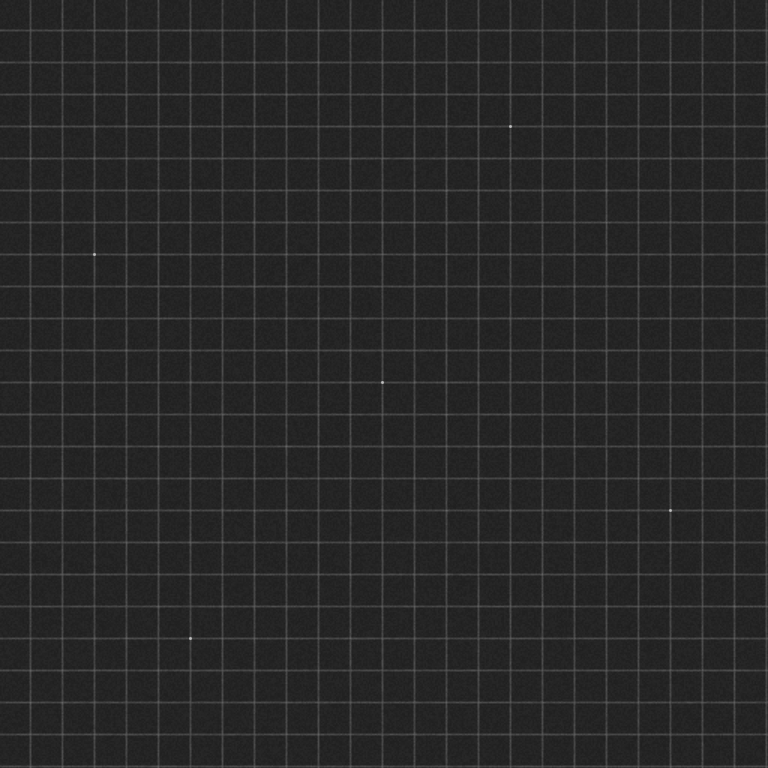
Reproduce this pattern procedurally as a WebGL 1 fragment shader.

```glsl
precision highp float;
// Charcoal graph paper: 24 by 24 square cells ruled with thin grey lines.
// Lines add up softly where they cross, a wrapped value noise gives fine
// grain and uneven ink, and five crossings carry a small bright speck.

uniform vec2 u_resolution;

float hash(vec2 p) {
    vec3 h = fract(p.xyx * 0.1031);
    h += dot(h, h.yzx + 33.33);
    return fract((h.x + h.y) * h.z);
}

// Value noise whose lattice repeats after `period` steps.
float wrappedNoise(vec2 p, float period) {
    vec2 cell = floor(p);
    vec2 f = smoothstep(0.0, 1.0, p - cell);
    vec2 a = mod(cell, period);
    vec2 b = mod(cell + 1.0, period);
    return mix(mix(hash(a), hash(vec2(b.x, a.y)), f.x),
               mix(hash(vec2(a.x, b.y)), hash(b), f.x), f.y);
}

void main() {
    vec2 uv = gl_FragCoord.xy / u_resolution;
    vec2 pixel = 24.0 / u_resolution;

    // Grid space: lines lie on whole numbers.
    vec2 grid = uv * 24.0 - vec2(30.5, 1.5) / 32.0;
    vec2 lineDist = abs(fract(grid + 0.5) - 0.5);

    // Fine grain and slower ink variation.
    float grain = wrappedNoise(uv * 512.0 - 0.5, 512.0) - 0.5;
    float ink = wrappedNoise(uv * 96.0, 96.0) - 0.5;

    // Line coverage, softened over a little more than one pixel.
    vec2 soft = max(pixel * 1.3, vec2(0.03));
    vec2 cover = clamp((0.03 - lineDist) / soft + 0.5, 0.0, 1.0);
    float lines = cover.x + cover.y - 0.4 * cover.x * cover.y;

    float shade = 0.14 + 0.035 * grain;
    shade += 0.13 * lines * (1.0 + 0.25 * ink + 0.2 * grain);

    // Bright specks stepped over the crossings, wrapping around the grid.
    for (int i = 0; i < 5; i++) {
        float k = float(i);
        float column = mod(floor(15.5 + 11.0 * k - 0.4 * k * k), 24.0);
        vec2 offset = grid - vec2(column, 20.0 - 4.0 * k);
        offset = mod(offset + 12.0, 24.0) - 12.0;
        float speck = 1.0 - smoothstep(0.02, 0.03 + 1.2 * pixel.x, length(offset));
        shade = mix(shade, 0.75, speck);
    }

    gl_FragColor = vec4(vec3(shade), 1.0);
}
```
